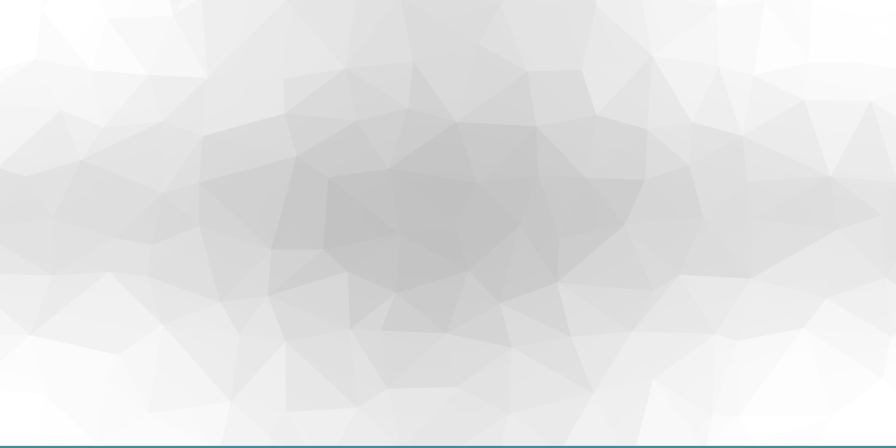
Reproduce this background procedurally as a WebGL 1 fragment shader.

```glsl
precision highp float;
// Pale grey low-poly facets, darkest at the centre, above a thin teal rule.

uniform vec2 u_resolution;

#define GRID vec2(15.0, 8.0)
#define GRID_SHIFT vec2(0.32, 0.1)
#define JITTER 0.36
#define CENTRE vec2(0.49, 0.52)
#define BAND_DEPTH 0.12
#define BAND_WIDTH 0.236
#define COLUMN_DEPTH 0.14
#define COLUMN_WIDTH 0.26
#define FACET_CONTRAST 0.022
#define FACET_GRADIENT 0.15
#define RULE_HEIGHT 0.005
#define RULE_COLOR vec3(0.22, 0.56, 0.63)

float hash(vec2 p) {
    return fract(sin(dot(p, vec2(127.1, 311.7))) * 43758.55);
}

// Grid vertex moved by a random offset
vec2 vertex(vec2 id) {
    vec2 random = vec2(hash(id), hash(id + 41.3));
    return id + (random * 2.0 - 1.0) * JITTER;
}

// Broad shading: a horizontal band crossed by a vertical column
float tone(vec2 uv) {
    vec2 d = (uv - CENTRE) / vec2(COLUMN_WIDTH, BAND_WIDTH);
    float band = BAND_DEPTH * exp(-d.y * d.y);
    float column = COLUMN_DEPTH * exp(-d.x * d.x);
    column *= mix(0.7, 1.0, smoothstep(0.0, 0.25, uv.y));
    return 1.01 - band - column;
}

vec2 gridToCanvas(vec2 g) {
    return (g - GRID_SHIFT) / GRID;
}

// Signed distance to an edge, positive on its left side
float edgeDistance(vec2 p, vec2 a, vec2 b) {
    vec2 e = normalize(b - a);
    vec2 d = p - a;
    return e.x * d.y - e.y * d.x;
}

// Weighted tone and coverage of one counterclockwise triangle
vec2 facet(vec2 p, vec2 a, vec2 b, vec2 c, float random, float blur) {
    float inside = min(edgeDistance(p, a, b),
                   min(edgeDistance(p, b, c), edgeDistance(p, c, a)));
    float coverage = smoothstep(-blur, blur, inside);
    float flatTone = tone(gridToCanvas((a + b + c) / 3.0));
    float shade = mix(flatTone, tone(gridToCanvas(p)), FACET_GRADIENT);
    shade += (random - 0.5) * FACET_CONTRAST;
    return vec2(min(shade, 1.0), 1.0) * coverage;
}

void main() {
    vec2 uv = gl_FragCoord.xy / u_resolution;
    vec2 p = uv * GRID + GRID_SHIFT;
    float blur = 0.7 * GRID.y / u_resolution.y;
    vec2 sum = vec2(tone(uv), 1.0) * 0.001;

    // Split each nearby cell along its shorter diagonal
    for (int j = -1; j <= 1; j++) {
        for (int i = -1; i <= 1; i++) {
            vec2 id = floor(p) + vec2(float(i), float(j));
            vec2 a = vertex(id);
            vec2 b = vertex(id + vec2(1.0, 0.0));
            vec2 c = vertex(id + vec2(1.0, 1.0));
            vec2 d = vertex(id + vec2(0.0, 1.0));
            float r1 = hash(id + 7.7);
            float r2 = hash(id + 19.1);
            if (distance(a, c) < distance(b, d)) {
                sum += facet(p, a, b, c, r1, blur);
                sum += facet(p, a, c, d, r2, blur);
            } else {
                sum += facet(p, a, b, d, r1, blur);
                sum += facet(p, b, c, d, r2, blur);
            }
        }
    }
    vec3 color = vec3(clamp(sum.x / sum.y, 0.0, 1.0));

    // Teal rule along the lower edge
    float pixel = 0.5 / u_resolution.y;
    float rule = 1.0 - smoothstep(RULE_HEIGHT - pixel, RULE_HEIGHT + pixel, uv.y);
    gl_FragColor = vec4(mix(color, RULE_COLOR, rule), 1.0);
}
```
